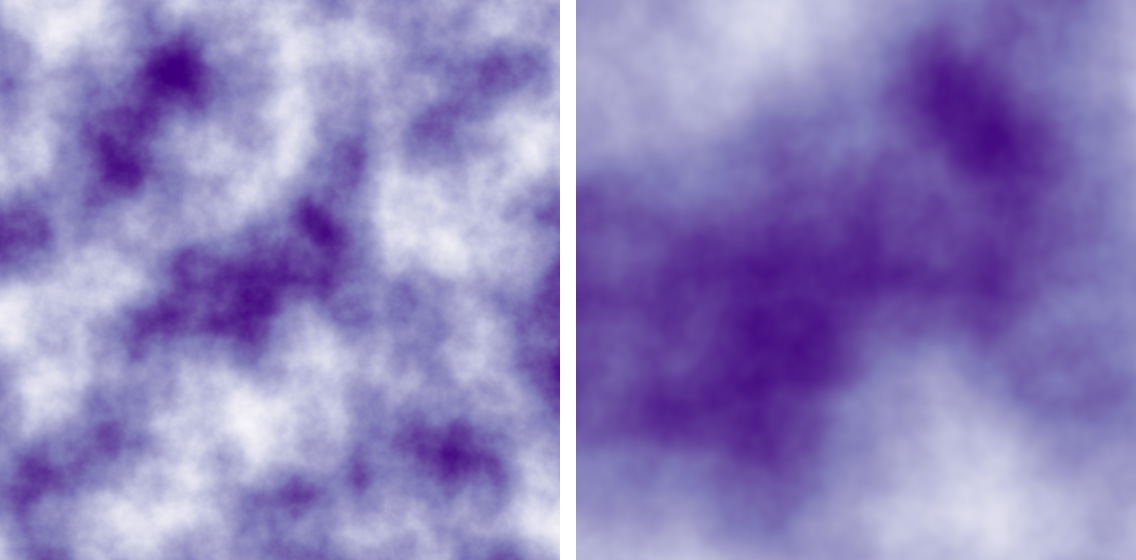
Left: the whole. Right: its middle third, enlarged.
Write a WebGL 1 fragment shader that draws this texture.

```glsl
precision highp float;

uniform vec2 u_resolution;

const float TAU = 6.2831853;
const int OCTAVES = 6;

// Pseudo-random value in 0..1 for a lattice point
float hash(vec2 p) {
  vec3 q = fract(p.xyx * vec3(0.1031, 0.1030, 0.0973));
  q += dot(q, q.yzx + 33.33);
  return fract((q.x + q.y) * q.z);
}

// Unit gradient at a lattice point, projected on the offset from it
float cornerSlope(vec2 lattice, vec2 offset) {
  float angle = TAU * hash(lattice);
  return dot(vec2(cos(angle), sin(angle)), offset);
}

// Gradient noise with quintic interpolation
float gradientNoise(vec2 p) {
  vec2 cell = floor(p);
  vec2 f = p - cell;
  vec2 fade = f * f * f * (f * (f * 6.0 - 15.0) + 10.0);
  vec2 right = vec2(1.0, 0.0);
  vec2 up = vec2(0.0, 1.0);
  float bottom = mix(cornerSlope(cell, f),
                     cornerSlope(cell + right, f - right), fade.x);
  float top = mix(cornerSlope(cell + up, f - up),
                  cornerSlope(cell + 1.0, f - 1.0), fade.x);
  return mix(bottom, top, fade.y);
}

// Octaves of noise, each finer and weaker than the last
float fractalNoise(vec2 p, float gain) {
  float sum = 0.0;
  float amplitude = 1.0;
  for (int i = 0; i < OCTAVES; i++) {
    sum += amplitude * gradientNoise(p);
    p = p * 2.0 + vec2(17.37, 41.71);
    amplitude *= gain;
  }
  return sum;
}

// Blend toward the next colour over one step of the ramp
vec3 rampStep(vec3 color, vec3 next, float position, float start) {
  return mix(color, next, clamp(position - start, 0.0, 1.0));
}

// Deep violet through lavender to near white, for tone in 0..1
vec3 violetRamp(float tone) {
  float position = tone * 8.0;
  vec3 color = vec3(0.247, 0.000, 0.490);
  color = rampStep(color, vec3(0.329, 0.153, 0.561), position, 0.0);
  color = rampStep(color, vec3(0.416, 0.318, 0.639), position, 1.0);
  color = rampStep(color, vec3(0.502, 0.490, 0.729), position, 2.0);
  color = rampStep(color, vec3(0.620, 0.604, 0.784), position, 3.0);
  color = rampStep(color, vec3(0.737, 0.741, 0.863), position, 4.0);
  color = rampStep(color, vec3(0.855, 0.855, 0.922), position, 5.0);
  color = rampStep(color, vec3(0.937, 0.929, 0.961), position, 6.0);
  return rampStep(color, vec3(0.988, 0.984, 0.992), position, 7.0);
}

void main() {
  vec2 uv = gl_FragCoord.xy / u_resolution.y;
  float cellsAcross = 4.0;
  float meanTone = 0.475;
  float contrast = 0.66;

  float clouds = fractalNoise(uv * cellsAcross + vec2(7.3, 12.6), 0.5);
  gl_FragColor = vec4(violetRamp(meanTone + contrast * clouds), 1.0);
}
```
